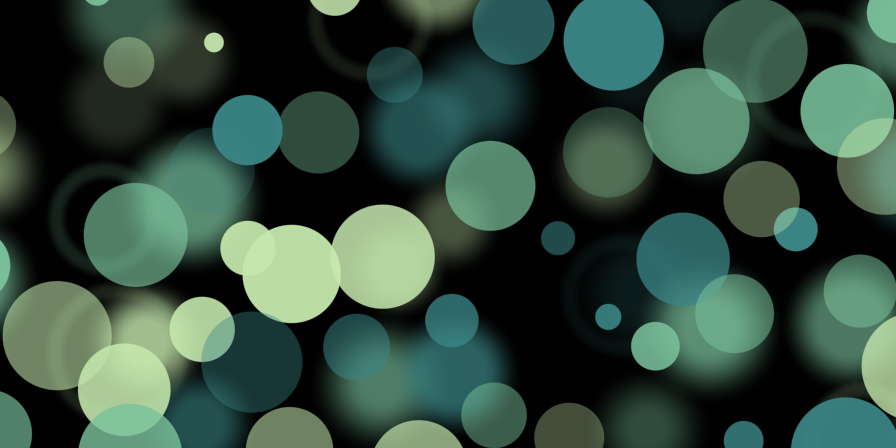
A Shadertoy shader for this background:

```glsl
// Bokeh lights: crisp translucent discs over blurred discs and faint rings on black.

vec4 hash4(float n) {
    return fract(sin(n * vec4(12.9898, 78.233, 39.425, 53.117) + vec4(1.3, 2.7, 4.1, 5.9)) * 43758.5453);
}

// Evenly spread centre with a little jitter, reaching slightly past the borders
vec2 scatter(float i, vec2 jitter, float aspect) {
    vec2 spread = fract(i * vec2(0.7549, 0.5698) + 0.37) * 1.1 - 0.05;
    return spread * vec2(aspect, 1.0) + (jitter - 0.5) * 0.13;
}

// Lime, teal or mint in equal shares
vec3 lightColor(float i) {
    float pick = fract(i * 0.618 + 0.2);
    if (pick < 0.333) return vec3(0.77, 0.91, 0.68);
    return pick < 0.667 ? vec3(0.23, 0.52, 0.52) : vec3(0.48, 0.76, 0.61);
}

float disc(vec2 p, float radius, float soft) {
    return 1.0 - smoothstep(-soft, soft, length(p) - radius);
}

void mainImage(out vec4 fragColor, in vec2 fragCoord) {
    vec2 p = fragCoord / iResolution.y;
    float aspect = iResolution.x / iResolution.y;
    float pixel = 1.0 / iResolution.y;
    vec3 color = vec3(0.002, 0.004, 0.003);

    // Faint out-of-focus rings
    for (float i = 0.0; i < 6.0; i++) {
        vec4 h = hash4(i + 211.0);
        float d = length(p - scatter(i + 5.0, h.xy, aspect)) - mix(0.1, 0.15, h.z);
        float ring = 1.0 - smoothstep(0.004, 0.028, abs(d));
        color = mix(color, lightColor(i), ring * mix(0.08, 0.18, h.w));
    }

    // Blurred discs
    for (float i = 0.0; i < 26.0; i++) {
        vec4 h = hash4(i + 101.0);
        vec2 q = p - scatter(i + 60.0, h.xy, aspect);
        float glow = disc(q, mix(0.075, 0.125, h.z), mix(0.04, 0.065, h.w));
        float strength = mix(0.12, 0.9, fract(h.z * 7.0 + h.w));
        color = mix(color, lightColor(i + 3.0), glow * strength);
    }

    // Crisp discs
    for (float i = 0.0; i < 46.0; i++) {
        vec4 h = hash4(i + 17.0);
        vec2 q = p - scatter(i, h.xy, aspect);
        float cover = disc(q, mix(0.022, 0.125, pow(h.z, 0.6)), 0.8 * pixel);
        float opacity = mix(0.22, 1.0, pow(h.w, 0.6));
        color = mix(color, lightColor(i), cover * opacity);
    }

    fragColor = vec4(color, 1.0);
}
```
